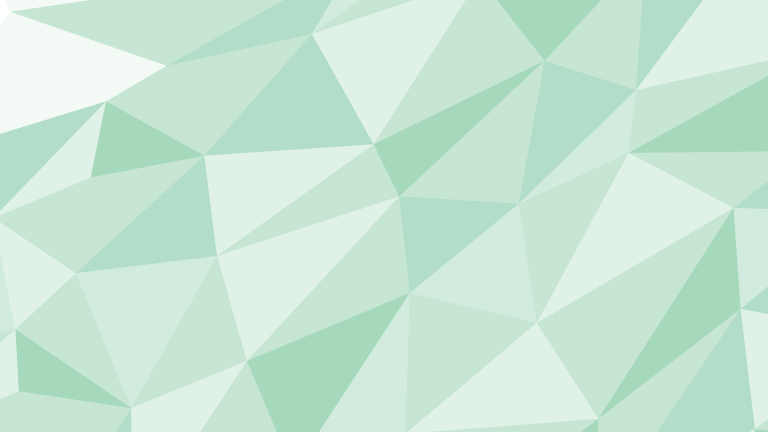
Write a Shadertoy shader that draws this background.

```glsl
// Low-poly backdrop of flat mint triangles, fading to white at the top left.
// A tilted, jittered lattice is split into triangles; each takes one tone from
// an evenly spread rank, and edges are smoothed by blending pixel coverage.

const vec2 CELL_SIZE = vec2(0.33, 0.235);   // in canvas heights
const float JITTER = 0.76;                  // below 1 keeps every quad simple
const float TILT = 0.25;                    // lattice angle in radians

vec2 hash22(vec2 p) {
    vec3 q = fract(p.xyx * vec3(0.1031, 0.1030, 0.0973));
    q += dot(q, q.yzx + 33.33);
    return fract((q.xx + q.yz) * q.zy);
}

mat2 rotation(float angle) {
    float c = cos(angle), s = sin(angle);
    return mat2(c, s, -s, c);
}

float cross2(vec2 a, vec2 b) {
    return a.x * b.y - a.y * b.x;
}

vec2 latticeVertex(vec2 id, mat2 tilt) {
    return tilt * ((id + JITTER * (hash22(id + 17.0) - 0.5)) * CELL_SIZE);
}

// Signed distance to the line ab, positive on its right side
float edgeDistance(vec2 p, vec2 a, vec2 b) {
    return cross2(p - a, normalize(b - a));
}

// Pixel coverage of a counter-clockwise triangle
float triangleCoverage(vec2 p, vec2 a, vec2 b, vec2 c, float pixel) {
    float d = max(edgeDistance(p, a, b),
                  max(edgeDistance(p, b, c), edgeDistance(p, c, a)));
    return clamp(0.5 - d / pixel, 0.0, 1.0);
}

// Flat palette, from deep mint to white
vec3 mintTone(float key) {
    vec3 tone = vec3(0.650, 0.850, 0.735);
    tone = mix(tone, vec3(0.700, 0.868, 0.785), step(0.12, key));
    tone = mix(tone, vec3(0.777, 0.898, 0.827), step(0.30, key));
    tone = mix(tone, vec3(0.820, 0.925, 0.870), step(0.67, key));
    tone = mix(tone, vec3(0.880, 0.950, 0.910), step(0.80, key));
    tone = mix(tone, vec3(0.952, 0.980, 0.966), step(1.06, key));
    return mix(tone, vec3(1.0), step(1.50, key));
}

// Tone of one triangle: spread rank, lighter leftwards and at the top left
vec3 triangleColor(vec2 id, float part, vec2 center, float aspect) {
    float rank = dot(id, vec2(0.236, 0.855)) + 0.38 * part;
    rank = fract(rank + 0.12 * hash22(id + 41.0 * part).x);
    float cornerDistance = length(max(vec2(center.x, 1.0 - center.y), 0.0));
    float glow = 1.4 * (1.0 - smoothstep(0.0, 0.42, cornerDistance));
    return mintTone(rank + glow + 0.14 * (0.5 - center.x / aspect));
}

// Triangle color weighted by its coverage, with the weight in alpha
vec4 shadeTriangle(vec2 p, vec2 a, vec2 b, vec2 c, vec2 id, float part,
                   float pixel, float aspect) {
    float weight = triangleCoverage(p, a, b, c, pixel);
    vec3 color = triangleColor(id, part, (a + b + c) / 3.0, aspect);
    return vec4(color, 1.0) * weight;
}

void mainImage(out vec4 fragColor, in vec2 fragCoord) {
    float pixel = 1.0 / iResolution.y;
    float aspect = iResolution.x * pixel;
    vec2 p = fragCoord * pixel;
    mat2 tilt = rotation(TILT);
    vec2 home = floor((p * tilt) / CELL_SIZE);

    vec4 sum = vec4(0.0);
    for (int y = -1; y <= 1; y++) {
        for (int x = -1; x <= 1; x++) {
            vec2 id = home + vec2(x, y);
            vec2 a = latticeVertex(id, tilt);
            vec2 b = latticeVertex(id + vec2(1.0, 0.0), tilt);
            vec2 c = latticeVertex(id + vec2(1.0, 1.0), tilt);
            vec2 d = latticeVertex(id + vec2(0.0, 1.0), tilt);

            // Split along the diagonal with the larger smallest half;
            // a negative area marks a diagonal outside the quad
            float areaAC = min(cross2(b - a, c - a), cross2(c - a, d - a));
            float areaBD = min(cross2(b - a, d - a), cross2(c - b, d - b));
            bool splitAC = areaAC * 1.4 > areaBD;
            vec2 first = splitAC ? c : d;
            vec2 second = splitAC ? a : b;

            sum += shadeTriangle(p, a, b, first, id, 0.0, pixel, aspect);
            sum += shadeTriangle(p, second, c, d, id, 1.0, pixel, aspect);
        }
    }
    fragColor = vec4(sum.rgb / max(sum.a, 0.001), 1.0);
}
```
